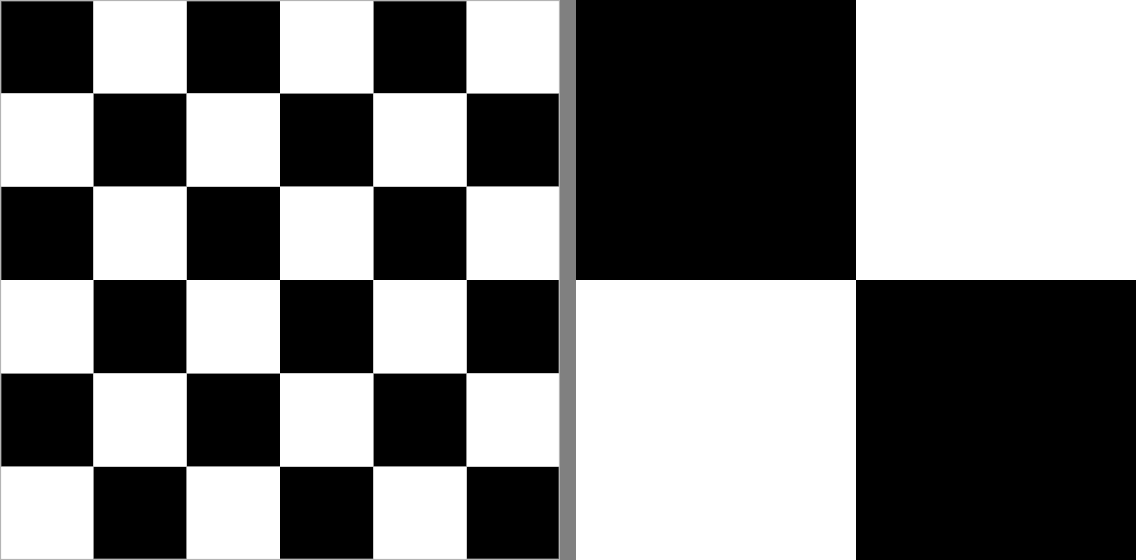
Left, the full canvas; right, a detail of the centre.
Write a WebGL 1 fragment shader that draws this pattern.

```glsl
precision highp float;
// Plain black and white checkerboard, six squares across and six down.

uniform vec2 u_resolution;

// Signed distance, in squares, to the nearest grid line on each axis:
// positive in even columns and rows, negative in odd ones.
vec2 signedGridDistance(vec2 p) {
  return 2.0 * abs(fract(0.5 * p - 0.25) - 0.5) - 0.5;
}

void main() {
  vec2 uv = gl_FragCoord.xy / u_resolution;
  vec2 pixelSize = 6.0 / u_resolution;

  // Each axis ramps from -1 to 1 over one pixel; their product sets the check.
  vec2 side = clamp(2.0 * signedGridDistance(6.0 * uv) / pixelSize, -1.0, 1.0);

  // Hairline where the tile wraps: opposite borders meet in the same mid grey.
  vec2 borderDistance = min(uv, 1.0 - uv);
  side *= clamp(512.0 * borderDistance - 0.5, 0.0, 1.0);

  float whiteCoverage = 0.5 + 0.5 * side.x * side.y;

  // Square root encodes the edge coverage from linear light.
  gl_FragColor = vec4(vec3(sqrt(whiteCoverage)), 1.0);
}
```
